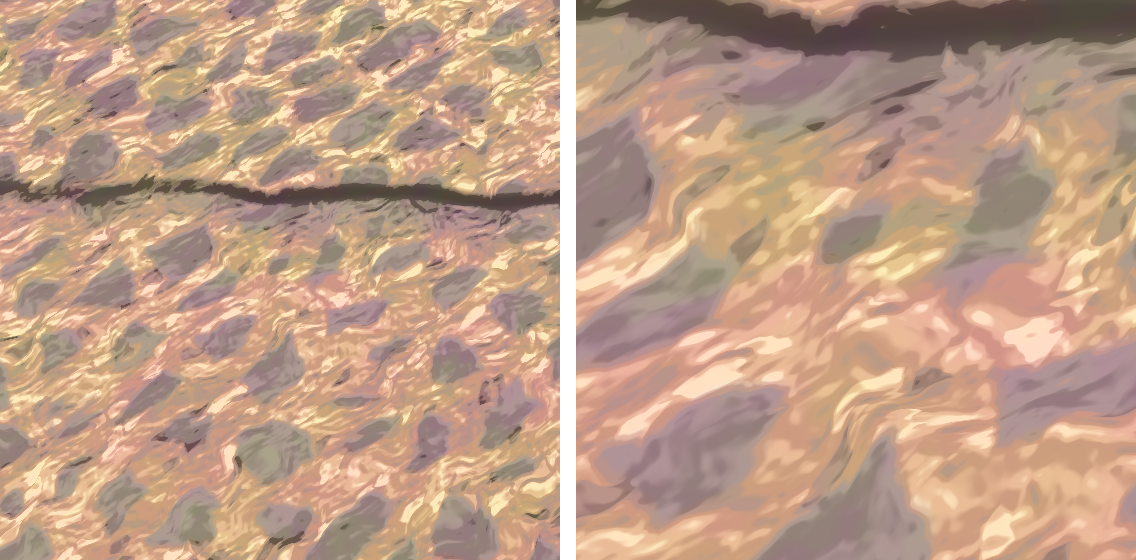
Left: the whole. Right: its middle third, enlarged.
A WebGL 2 fragment shader for this texture:

```glsl
#version 300 es
precision highp float;
// Weathered slanting cobbles in sandy mortar, crossed by a dark ledge.
uniform vec2 u_resolution;
out vec4 fragColor;

#define STONE_SIZE vec2(0.205, 0.118)
#define TILT 0.75
#define JITTER 0.85
#define RELIEF 0.42
#define GRAIN 0.50
#define LEDGE_Y 0.655
#define UMBER vec3(0.41, 0.33, 0.30)
#define BROWN vec3(0.60, 0.50, 0.45)
#define TAUPE vec3(0.71, 0.60, 0.54)
#define PEACH vec3(0.79, 0.62, 0.51)
#define SAND vec3(0.90, 0.74, 0.61)
#define CREAM vec3(0.98, 0.90, 0.77)

vec2 hash2(vec2 c) {
  vec3 q = fract(c.xyx * vec3(0.1031, 0.1030, 0.0973));
  q += dot(q, q.yzx + 33.33);
  return fract((q.xx + q.yz) * q.zy);
}

// Cellular noise: x = gap between the two nearest centres, y = cell identity.
vec2 cells(vec2 p) {
  vec2 base = floor(p);
  float near = 9.0, next = 9.0, id = 0.0;
  for (int j = -1; j <= 1; j++)
    for (int i = -1; i <= 1; i++) {
      vec2 c = base + vec2(i, j);
      vec2 h = hash2(c);
      float d = length(c + 0.5 + JITTER * (h - 0.5) - p);
      if (d < near) { next = near; near = d; id = fract(h.x * 7.3 + h.y * 3.7); }
      else next = min(next, d);
    }
  return vec2(next - near, id);
}

// Soft cellular noise: cell values blended by distance, centred on zero.
float grain(vec2 p) {
  vec2 base = floor(p);
  float sum = 0.0, total = 0.0;
  for (int j = -1; j <= 1; j++)
    for (int i = -1; i <= 1; i++) {
      vec2 c = base + vec2(i, j);
      vec2 h = hash2(c);
      vec2 d = c + 0.5 + JITTER * (h - 0.5) - p;
      float w = exp(-6.0 * dot(d, d));
      sum += w * fract(h.x * 5.1 + h.y * 9.7);
      total += w;
    }
  return sum / total - 0.5;
}

// Receding ground, with x along the stones and y across them.
vec2 ground(vec2 p) {
  vec2 q = vec2((p.x - 0.5) * (1.0 + 0.4 * p.y), p.y * (1.0 + 0.5 * p.y));
  float c = cos(TILT), s = sin(TILT);
  q = vec2(q.x * c + q.y * s, q.y * c - q.x * s);
  return q + 0.035 * vec2(grain(q * 11.0), grain(q * 13.0 + 40.0));
}

// x = stone mask, y = height.
vec2 paving(vec2 p) {
  vec2 g = ground(p);
  vec2 cell = cells(g / STONE_SIZE + 20.0);
  float ragged = cell.x + 0.16 * grain(g * vec2(26.0, 50.0));
  float rim = 0.16 + 0.30 * cell.y;
  float stone = smoothstep(rim, rim + 0.13, ragged);
  float rough = grain(g * vec2(22.0, 58.0)) + 0.6 * grain(g * vec2(60.0, 130.0));
  return vec2(stone, 0.8 * stone + rough * mix(1.1, 0.4, stone));
}

vec3 ramp(float t) {
  vec3 c = mix(UMBER, BROWN, smoothstep(0.02, 0.13, t));
  c = mix(c, TAUPE, smoothstep(0.22, 0.38, t));
  c = mix(c, PEACH, smoothstep(0.48, 0.62, t));
  c = mix(c, SAND, smoothstep(0.68, 0.84, t));
  return mix(c, CREAM, smoothstep(0.88, 1.02, t));
}

void main() {
  vec2 p = gl_FragCoord.xy / u_resolution;
  vec2 g = ground(p);
  vec2 surface = paving(p);
  float slope = surface.y - paving(p + vec2(0.004, 0.007)).y;

  // Ledge: dark crease, wide shadow on the left, smooth grey face below.
  float drop = p.y - LEDGE_Y - 0.007 * sin(p.x * 17.0 - 4.0)
             - 0.006 * sin(p.x * 6.0) - 0.012 * grain(p * vec2(14.0, 20.0));
  float right = smoothstep(0.25, 0.48, p.x);
  float crease = (1.0 - smoothstep(0.003, 0.019, abs(drop))) * mix(0.45, 1.0, right);
  float shadow = exp(-pow(drop / 0.032, 2.0)) * mix(0.32, 0.12, right);
  float face = smoothstep(-0.09, -0.03, drop) * (1.0 - smoothstep(-0.01, 0.01, drop));
  float stone = max(surface.x, face * mix(0.3, 0.8, right));

  // Tone from material, relief and streaks.
  float streaks = 0.7 * grain(g * vec2(10.0, 26.0) + 9.0) + 0.5 * grain(g * vec2(34.0, 90.0));
  float tone = mix(0.69, 0.27, stone) + RELIEF * clamp(slope, -0.9, 0.9);
  tone += GRAIN * streaks * mix(1.1, 0.55, stone);

  // Pale chips and dark crevices in the mortar.
  vec2 chip = cells(g * vec2(19.0, 44.0) + 0.8 * streaks);
  float chipMask = smoothstep(0.08, 0.26, chip.x) * (1.0 - 0.85 * stone);
  tone += 0.30 * chipMask * step(0.80, chip.y);
  tone -= 0.38 * chipMask * step(chip.y, 0.08);
  tone -= shadow + 0.75 * crease;

  // Cool stones, warm mortar, drifting between rust and ochre.
  vec3 color = ramp(tone);
  color *= mix(vec3(1.02, 1.0, 0.97), vec3(0.96, 1.0, 1.06), stone);
  float hue = grain(g * vec2(7.0, 12.0) + 70.0) + 0.5 * grain(g * vec2(30.0, 60.0) + 30.0);
  color += hue * vec3(-0.02, 0.06, -0.05) + (p.y - 0.5) * vec3(0.0, 0.025, 0.0) * (1.0 - stone);
  color *= 1.0 - 0.22 * crease;
  fragColor = vec4(clamp(color, 0.0, 1.0), 1.0);
}
```
